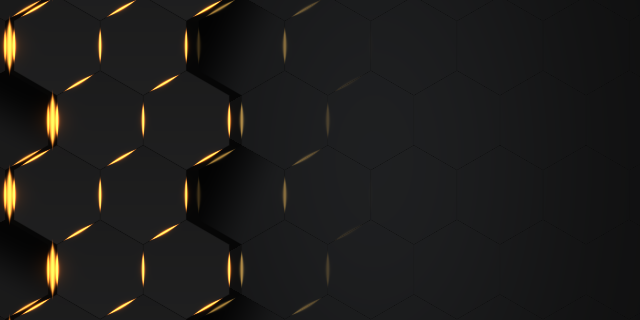
Give the GLSL for this background, as a WebGL 2 fragment shader.

```glsl
#version 300 es
precision highp float;

uniform vec2 u_resolution;
out vec4 fragColor;

// Lattice, in units of canvas height
const float HEX_WIDTH = 0.269;
const float HEX_SIDE = 0.1553;
const float ROW_HEIGHT = 0.233;
const vec2 HEX_ORIGIN = vec2(0.1784, 0.857);
const vec2 LEFT_SHIFT = vec2(-0.028, 0.0);
const vec2 RIGHT_SHIFT = vec2(0.039, 0.0);

// Lights: half length, half width
const vec2 GLINT_SIZE = vec2(0.062, 0.0045);
const vec2 FLARE_SIZE = vec2(0.098, 0.013);
const vec2 SLANT = vec2(0.866, 0.5);
const vec2 BACKDROP_CENTER = vec2(1.17, 0.5);

const vec3 BACKDROP_LIGHT = vec3(0.118, 0.122, 0.128);
const vec3 BACKDROP_DARK = vec3(0.062, 0.062, 0.064);
const vec3 FACE_TOP = vec3(0.106, 0.106, 0.108);
const vec3 FACE_BOTTOM = vec3(0.122, 0.122, 0.124);
const vec3 GAP_DEEP = vec3(0.025);
const vec3 GAP_SHALLOW = vec3(0.062);
const vec3 ORANGE = vec3(1.0, 0.40, 0.04);
const vec3 YELLOW = vec3(0.35, 0.55, 0.32);
const vec3 DIM_GOLD = vec3(0.62, 0.47, 0.20);

struct Hex {
    float dist;
    vec2 local;
    vec2 id;
};

vec2 hexCenter(vec2 id) {
    float stagger = 0.5 * mod(id.y, 2.0);
    return HEX_ORIGIN + vec2((id.x + stagger) * HEX_WIDTH, id.y * ROW_HEIGHT);
}

float hexDistance(vec2 p) {
    p = abs(p);
    return max(p.x, dot(p, vec2(0.5, 0.866))) - 0.5 * HEX_WIDTH;
}

// Nearest cell of a honeycomb limited to a range of columns
Hex nearestHex(vec2 p, float firstCol, float lastCol) {
    Hex best = Hex(1e3, vec2(0.0), vec2(0.0));
    float baseRow = floor((p.y - HEX_ORIGIN.y) / ROW_HEIGHT);
    for (int i = 0; i < 2; i++) {
        vec2 id = vec2(0.0, baseRow + float(i));
        float col = round((p.x - hexCenter(id).x) / HEX_WIDTH);
        id.x = clamp(col, firstCol, lastCol);
        vec2 local = p - hexCenter(id);
        float d = hexDistance(local);
        if (d < best.dist) best = Hex(d, local, id);
    }
    return best;
}

// Pointed streak (x) with a soft halo (y); q is (along, across)
vec2 streak(vec2 q, vec2 size) {
    float taper = max(1.0 - q.x * q.x / (size.x * size.x), 0.0);
    float width = size.y * taper * taper + 0.0012;
    float core = exp(-q.y * q.y / (width * width)) * smoothstep(0.0, 0.75, taper);
    vec2 h = q / (size * vec2(0.5, 3.5));
    return vec2(core, exp(-dot(h, h)));
}

// Cell whose edge midpoint, at the given offset, lies closest
vec2 nearestEdge(vec2 p, vec2 offset, float firstCol, float lastCol) {
    vec2 q = p - offset;
    vec2 id = vec2(0.0, round((q.y - HEX_ORIGIN.y) / ROW_HEIGHT));
    id.x = clamp(round((q.x - hexCenter(id).x) / HEX_WIDTH), firstCol, lastCol);
    return id;
}

vec2 uprightStreak(vec2 p, float firstCol, float lastCol, vec2 size) {
    vec2 offset = vec2(0.5 * HEX_WIDTH, 0.0);
    vec2 id = nearestEdge(p, offset, firstCol, lastCol);
    return streak((p - offset - hexCenter(id)).yx, size);
}

// Slanted edges; one column stays unlit in the even rows
vec2 slantStreak(vec2 p, float firstCol, float lastCol, float unlitCol) {
    vec2 offset = vec2(0.25 * HEX_WIDTH, -0.75 * HEX_SIDE);
    vec2 id = nearestEdge(p, offset, firstCol, lastCol);
    if (id.x == unlitCol && mod(id.y, 2.0) == 0.0) return vec2(0.0);
    vec2 q = p - offset - hexCenter(id);
    return streak(vec2(dot(q, SLANT), dot(q, vec2(-SLANT.y, SLANT.x))), GLINT_SIZE * vec2(0.95, 0.75));
}

vec3 fire(vec2 s) {
    return ORANGE * (s.x + 0.12 * s.y) + YELLOW * s.x * s.x;
}

void main() {
    vec2 p = gl_FragCoord.xy / u_resolution.y;
    float aa = 0.75 / u_resolution.y;
    vec2 pl = p - LEFT_SHIFT;
    vec2 pr = p - RIGHT_SHIFT;

    Hex front = nearestHex(p, 0.0, 1.0);
    Hex left = nearestHex(pl, -3.0, -1.0);
    Hex right = nearestHex(pr, 2.0, 12.0);
    float frontMask = 1.0 - smoothstep(-aa, aa, front.dist);

    // Backdrop and sunken right cells
    float falloff = smoothstep(0.0, 1.0, length((p - BACKDROP_CENTER) * vec2(1.0, 0.6)));
    vec3 backdrop = mix(BACKDROP_LIGHT, BACKDROP_DARK, falloff);
    bool evenRow = mod(right.id.y, 2.0) == 0.0;
    bool shadedRight = right.id.x == 2.0 && evenRow;
    float rightShade = shadedRight ? smoothstep(-0.16, 0.09, right.local.x - 0.5 * right.local.y) : 1.0;
    float seam = 1.0 - 0.05 * smoothstep(-0.005, 0.0, right.dist) * (1.0 - smoothstep(0.8, 1.05, p.x));
    vec3 gap = evenRow ? GAP_DEEP : GAP_SHALLOW;
    vec3 color = mix(gap, backdrop * mix(0.12, 1.0, rightShade) * seam, 1.0 - smoothstep(-aa, aa, right.dist));

    // Sunken left cells
    float leftShade = mod(left.id.y, 2.0) == 1.0 ? smoothstep(-0.13, 0.08, -0.5 * left.local.x - left.local.y) : 0.8;
    color = mix(color, FACE_TOP * mix(0.15, 0.95, leftShade), 1.0 - smoothstep(-aa, aa, left.dist));

    // Lights behind the raised cells
    vec2 gold = uprightStreak(pr, 1.0, 4.0, GLINT_SIZE) + slantStreak(pr, 1.0, 4.0, 2.0);
    float goldFade = (1.0 - smoothstep(0.72, 1.2, p.x)) * mix(0.35, 1.0, smoothstep(0.63, 0.67, p.x));
    color += DIM_GOLD * (gold.x + 0.04 * gold.y) * goldFade;
    vec2 leftLight = uprightStreak(pl, -1.0, -1.0, GLINT_SIZE * vec2(1.0, 0.7));
    color += 0.8 * fire(leftLight + slantStreak(pl, -1.0, -1.0, -1.0));

    // Raised cells and the lights on their edges
    vec3 face = mix(FACE_TOP, FACE_BOTTOM, 0.5 - 0.5 * front.local.y / HEX_SIDE);
    face *= 1.0 - 0.08 * smoothstep(-0.005, 0.0, front.dist);
    color = mix(color, face, frontMask);
    color += fire(uprightStreak(p, -1.0, 1.0, GLINT_SIZE * vec2(1.0, 0.85)) + slantStreak(p, -1.0, 1.0, -1.0));
    color += fire(uprightStreak(p - 0.5 * LEFT_SHIFT, -1.0, -1.0, FLARE_SIZE));

    fragColor = vec4(clamp(color, 0.0, 1.0), 1.0);
}
```
